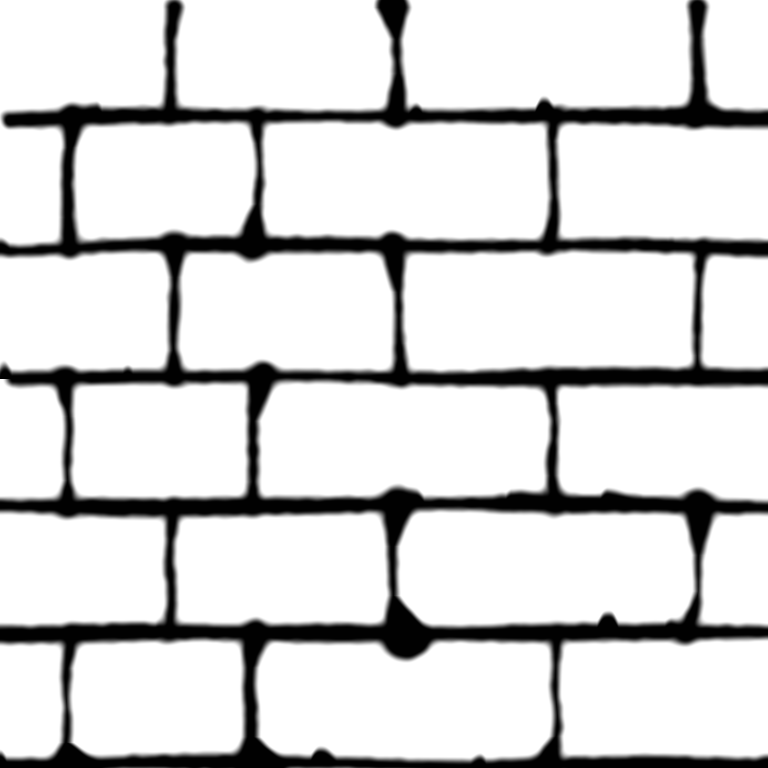
Reproduce this pattern procedurally as a Shadertoy shader.

```glsl
const vec3 PAPER = vec3(1.0);
const vec3 INK = vec3(0.005);
const int ROWS = 6;
const float ROW_HEIGHT = 0.168;
const float FIRST_BED = 0.005;                       // height of the lowest bed line
const vec3 EVEN_JOINTS = vec3(0.094, 0.332, 0.715);  // upright joints, rows 0, 2, 4
const vec3 ODD_JOINTS = vec3(0.225, 0.519, 0.909);   // upright joints, rows 1, 3, 5
const vec2 BED_HALF_WIDTH = vec2(0.0065, 0.0125);    // thinnest, thickest
const vec2 JOINT_HALF_WIDTH = vec2(0.0040, 0.0085);
const float TOP_END = 0.990;       // where the open joints of the top row stop
const float WOBBLE = 0.010;        // wander of the strokes
const float FLARE = 0.030;         // widest ink pool where strokes meet
const float BUMP = 0.013;          // tallest lump on a bed line
const float ROUGHNESS = 0.0022;
const float FILLET = 0.010;
const float SOFTNESS = 0.0055;     // half width of the blurred edge

float hash(vec2 p) {
    return fract(sin(dot(p, vec2(127.1, 311.7))) * 43758.5453);
}

float noise(vec2 p) {
    vec2 i = floor(p), f = fract(p);
    f = f * f * (3.0 - 2.0 * f);
    return mix(mix(hash(i), hash(i + vec2(1, 0)), f.x),
               mix(hash(i + vec2(0, 1)), hash(i + vec2(1, 1)), f.x), f.y);
}

float smoothMin(float a, float b, float k) {
    float h = max(k - abs(a - b), 0.0) / k;
    return min(a, b) - h * h * k * 0.25;
}

float bedHeight(float x, float row) {
    float wander = noise(vec2(x * 5.0, row * 7.0 + 3.0)) - 0.5;
    return FIRST_BED + row * ROW_HEIGHT + WOBBLE * wander;
}

// Horizontal stroke with a rounded left end and occasional lumps
float bedDistance(vec2 p, float row) {
    float start = mix(-0.02, 0.018, hash(vec2(row, 41.0)));
    float swell = noise(vec2(p.x * 7.0, row * 5.0 + 20.0));
    float halfWidth = mix(BED_HALF_WIDTH.x, BED_HALF_WIDTH.y, swell);
    float lump = smoothstep(0.78, 1.0, noise(vec2(p.x * 24.0, row * 9.0 + 50.0)));
    float dy = p.y - bedHeight(p.x, row);
    halfWidth += BUMP * lump * step(0.0, dy);
    return length(vec2(min(p.x - start, 0.0), dy)) - halfWidth;
}

// Ink pool at a joint end: x is its half width, y its sideways lean
vec2 flareAt(float distanceToEnd, vec2 seed) {
    float size = FLARE * pow(hash(seed), 3.0) + 0.003;
    float reach = mix(0.025, 0.065, hash(seed + 5.3));
    float taper = max(1.0 - max(distanceToEnd, 0.0) / reach, 0.0);
    float lean = 1.6 * (hash(seed + 9.7) - 0.5);
    return size * taper * vec2(1.0, lean);
}

// Upright stroke between two bed lines
float jointDistance(vec2 p, float x, float row, float column) {
    vec2 seed = vec2(row * 3.0 + 1.0, column * 5.0 + 2.0);
    float low = bedHeight(x, row);
    float high = row > float(ROWS) - 1.5 ? TOP_END : bedHeight(x, row + 1.0);
    float along = (p.y - low) / ROW_HEIGHT;

    float tilt = 0.014 * (hash(seed + 13.1) - 0.5) * (along - 0.5);
    float wander = 0.8 * WOBBLE * (noise(vec2(p.y * 18.0, seed.x + seed.y * 4.0)) - 0.5);
    float shift = 0.018 * (hash(seed + 17.9) - 0.5);
    float halfWidth = mix(JOINT_HALF_WIDTH.x, JOINT_HALF_WIDTH.y, hash(seed + 21.3));
    halfWidth *= mix(0.8, 1.2, noise(vec2(p.y * 25.0, seed.y + 70.0)));

    vec2 flare = flareAt(p.y - low, seed + 31.0) + flareAt(high - p.y, seed + 47.0);
    float dx = p.x - x - tilt - wander - shift - flare.y;
    float dy = p.y - clamp(p.y, low, high);
    return length(vec2(dx, dy)) - halfWidth - flare.x;
}

void mainImage(out vec4 fragColor, in vec2 fragCoord) {
    vec2 p = fragCoord / iResolution.xy;

    // Join all the strokes
    float d = 1.0;
    for (int i = 0; i < ROWS; i++) {
        float row = float(i);
        d = smoothMin(d, bedDistance(p, row), FILLET);
        vec3 joints = i % 2 == 0 ? EVEN_JOINTS : ODD_JOINTS;
        for (int j = 0; j < 3; j++) {
            d = smoothMin(d, jointDistance(p, joints[j], row, float(j)), FILLET);
        }
    }

    // Ragged, slightly blurred edges
    d += ROUGHNESS * (noise(p * 75.0) - 0.5);
    float soft = max(SOFTNESS, 1.0 / iResolution.y);
    fragColor = vec4(mix(INK, PAPER, smoothstep(-soft, soft, d)), 1.0);
}
```
